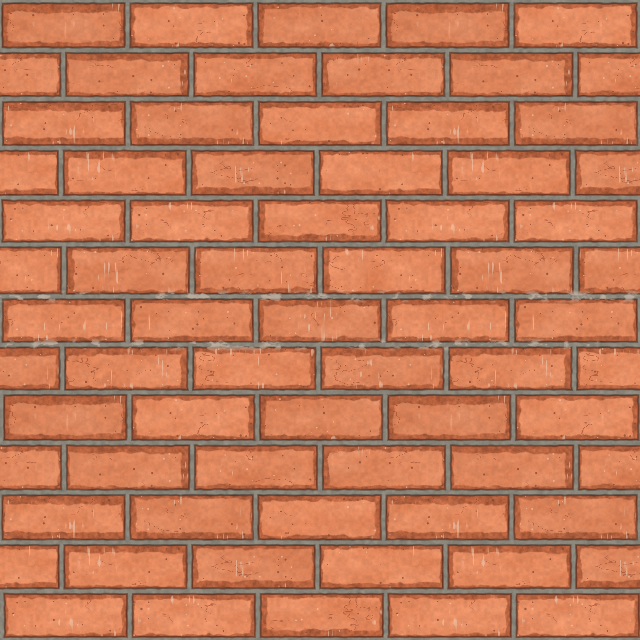
Write a WebGL 1 fragment shader that draws this texture.

```glsl
precision highp float;
uniform vec2 u_resolution;

float hash(vec2 p) {
  vec3 q = fract(p.xyx * 0.1031);
  q += dot(q, q.yzx + 33.33);
  return fract((q.x + q.y) * q.z);
}

float noise(vec2 p) {
  vec2 i = floor(p), f = fract(p);
  f *= f * (3.0 - 2.0 * f);
  return mix(mix(hash(i), hash(i + vec2(1.0, 0.0)), f.x),
             mix(hash(i + vec2(0.0, 1.0)), hash(i + 1.0), f.x), f.y);
}

float fbm(vec2 p) {
  float sum = 0.0, gain = 0.5;
  for (int i = 0; i < 4; i++) {
    sum += gain * noise(p);
    p = p * 2.03 + 17.1;
    gain *= 0.5;
  }
  return sum / 0.9375;
}

// Small round specks, one candidate per cell
float specks(vec2 p, float share) {
  vec2 cell = floor(p);
  vec2 centre = 0.3 + 0.4 * vec2(hash(cell + 3.7), hash(cell + 8.2));
  float radius = 0.1 + 0.18 * hash(cell + 5.1);
  float dist = length(fract(p) - centre);
  return step(hash(cell), share) * (1.0 - smoothstep(radius * 0.4, radius, dist));
}

// Depth of rust inward from one side of a brick
float rustWidth(vec2 id, float side) {
  float h = hash(id * 3.1 + side * 11.7);
  return 0.0005 + 0.0085 * h * h;
}

void main() {
  vec2 p = gl_FragCoord.xy / u_resolution;
  float px = 1.0 / min(u_resolution.x, u_resolution.y);

  // Running bond: 5 bricks across, 13 courses counted from the top
  vec2 size = vec2(1.0 / 5.0, 1.0 / 13.0);
  vec2 g = vec2(p.x, 1.0 - p.y) / size;
  g.y += 0.1 * (noise(vec2(g.y, 4.5)) - 0.5);
  float course = floor(g.y);
  g.x += 0.51 * mod(course, 2.0) + 0.03 * (hash(vec2(course, 9.0)) - 0.5);
  vec2 f = fract(g);

  // Brick faces recur every 3 bricks and 8 courses
  vec2 id = mod(floor(g), vec2(3.0, 8.0)) + 1.0;
  vec2 s = f * size + id * vec2(1.37, 2.11);

  // Distances to the sides, with a slightly rough outline
  float rough = 0.0012 * (noise(s * 130.0) - 0.5);
  vec2 nearSide = f * size, farSide = (1.0 - f) * size;
  vec2 side = min(nearSide, farSide);
  float inside = min(side.x, side.y) - 0.0042 + rough;

  // Fired clay: tone per brick, mottling and grain
  float mottle = fbm(s * vec2(22.0, 40.0));
  float grain = fbm(s * 190.0);
  vec3 clay = vec3(0.87, 0.525, 0.365);
  vec3 col = clay * (0.97 + 0.06 * hash(id + 2.3));
  col += vec3(0.10, 0.13, 0.13) * (mottle - 0.5);
  col *= 0.92 + 0.16 * grain;

  // Ragged rust border, of a different depth on every side
  vec2 rustStart = vec2(rustWidth(id, 1.0), rustWidth(id, 2.0) + 0.002);
  vec2 rustEnd = vec2(rustWidth(id, 3.0), rustWidth(id, 4.0));
  vec2 clearance = min(nearSide - rustStart, farSide - rustEnd) - 0.0042;
  float ragged = 0.009 * fbm(s * 65.0) - 0.001;
  float clean = min(clearance.x, clearance.y) - ragged;
  float rust = 1.0 - smoothstep(-0.0015, 0.0015, clean);
  vec3 rustColour = vec3(0.67, 0.35, 0.22) * (0.75 + 0.5 * grain);
  col = mix(col, rustColour, rust * (0.7 + 0.3 * noise(s * 90.0)));

  // Hairline cracks and dark pits
  float crack = 1.0 - smoothstep(0.0, 0.012, abs(fbm(s * vec2(17.0, 42.0)) - 0.5));
  crack *= smoothstep(0.64, 0.76, noise(s * 21.0 + 40.0));
  col = mix(col, vec3(0.60, 0.30, 0.20), 0.65 * crack);
  col = mix(col, vec3(0.50, 0.27, 0.19), 0.7 * specks(s * 110.0, 0.06));

  // Pale flecks and upright scratches
  float scratch = smoothstep(0.78, 0.9, noise(s * vec2(300.0, 55.0)));
  scratch *= smoothstep(0.68, 0.82, noise(s * 27.0 + 13.0));
  float pale = max(0.6 * scratch, 0.6 * specks(s * 120.0 + 31.0, 0.03));
  col = mix(col, vec3(0.93, 0.79, 0.69), pale);

  // Shadow line where the brick meets the joint
  float shadow = 1.0 - smoothstep(0.0006, 0.0014 + px, inside);
  col = mix(col, vec3(0.38, 0.19, 0.13), shadow * (0.6 + 0.4 * noise(s * 75.0)));

  // Grey mortar strip with darker edges
  float ridge = smoothstep(0.0004, 0.0022, -inside);
  vec3 mortar = mix(vec3(0.40, 0.35, 0.31), vec3(0.55, 0.53, 0.485), ridge);
  mortar *= 0.86 + 0.26 * fbm(p * 150.0);
  col = mix(mortar, col, smoothstep(-0.5 * px, 0.5 * px, inside));

  // Lime bloom around two of the joints
  float joint = min(abs(g.y - 6.0), abs(g.y - 7.0)) * size.y;
  float lime = 1.0 - smoothstep(0.003, 0.012, joint);
  lime *= smoothstep(0.54, 0.72, fbm(p * vec2(60.0, 110.0)));
  col = mix(col, vec3(0.85, 0.77, 0.70), 0.6 * lime);

  gl_FragColor = vec4(col, 1.0);
}
```
